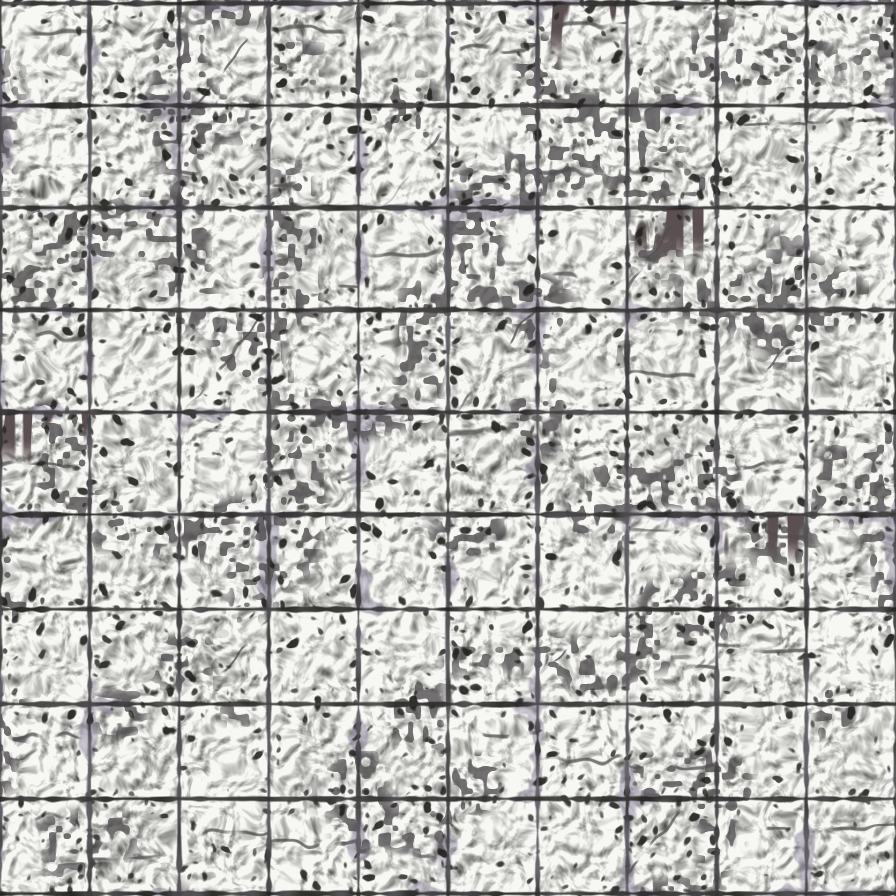
This texture is drawn by a WebGL 2 fragment shader. Its source:

```glsl
#version 300 es
precision highp float;
// Weathered pale stone tiles, ten across and nine down, with dark joints, pits and cracks.

#define COLUMNS 10.0
#define LOW_ROW 0.1058      // height of the four lower rows
#define HIGH_ROW 0.1141     // height of the five upper rows
#define ROW_SPLIT 0.4258    // height at which the upper rows begin
#define JOINT vec2(0.0021, 0.0024)
#define RELIEF 0.95
#define GRAIN 105.0
#define PIT_GRID 72.0
#define PIT_CHANCE 0.36

uniform vec2 u_resolution;
out vec4 fragColor;

const vec3 STONE = vec3(0.865, 0.868, 0.85);
const vec3 PALE = vec3(0.97, 0.97, 0.955);
const vec3 DARK = vec3(0.13, 0.13, 0.12);
const vec3 SLATE = vec3(0.31, 0.30, 0.31);
const vec3 STAIN = vec3(0.64, 0.62, 0.68);
const vec3 DRIP = vec3(0.36, 0.31, 0.32);

float hash(vec2 p) {
    vec3 q = fract(p.xyx * vec3(0.1031, 0.1030, 0.0973));
    q += dot(q, q.yzx + 33.33);
    return fract((q.x + q.y) * q.z);
}

float noise(vec2 p) {
    vec2 i = floor(p), f = fract(p);
    f = f * f * (3.0 - 2.0 * f);
    return mix(mix(hash(i), hash(i + vec2(1, 0)), f.x),
               mix(hash(i + vec2(0, 1)), hash(i + vec2(1, 1)), f.x), f.y);
}

float fbm(vec2 p) {
    float sum = 0.0, gain = 0.55;
    for (int i = 0; i < 3; i++) {
        sum += gain * noise(p);
        p = mat2(1.5, 1.2, -1.2, 1.5) * p + 17.3;
        gain *= 0.5;
    }
    return sum;
}

// Column and row as whole numbers, position within the tile as fractions
vec2 tileCoord(vec2 p) {
    float above = p.y - ROW_SPLIT;
    return vec2(p.x * COLUMNS, 4.0 + above / (above < 0.0 ? LOW_ROW : HIGH_ROW));
}

// Distance to the nearest vertical and horizontal joint
vec2 jointGap(vec2 p) {
    vec2 f = fract(tileCoord(p));
    return min(f, 1.0 - f) * vec2(1.0 / COLUMNS, p.y < ROW_SPLIT ? LOW_ROW : HIGH_ROW);
}

// Ragged pits, crowded toward the tile edges
float pits(vec2 p, float px) {
    vec2 q = p * PIT_GRID;
    float ragged = 0.3 * (noise(p * 190.0) - 0.5), mask = 0.0;
    for (int j = -1; j <= 1; j++)
    for (int i = -1; i <= 1; i++) {
        vec2 cell = floor(q) + vec2(i, j);
        vec2 center = cell + 0.2 + 0.6 * vec2(hash(cell), hash(cell + 41.7));
        vec2 gap = jointGap(center / PIT_GRID);
        float wear = 0.45 + 1.1 * hash(floor(tileCoord(center / PIT_GRID)) + 5.1);
        float border = 1.0 - smoothstep(0.013, 0.027, min(gap.x, gap.y));
        if (hash(cell + 83.2) > PIT_CHANCE * wear * mix(0.16, 1.0, border)) continue;
        float size = hash(cell + 12.9), angle = 6.283 * hash(cell + 65.4);
        vec2 d = mat2(cos(angle), -sin(angle), sin(angle), cos(angle)) * (q - center);
        float dist = length(d * vec2(0.75, 1.35)) - mix(0.13, 0.4, size * size) + ragged;
        float soft = 0.06 + px * PIT_GRID * 0.7;
        mask = max(mask, (1.0 - smoothstep(-soft, soft, dist)) * mix(0.65, 1.0, size));
    }
    return mask;
}

void main() {
    vec2 p = gl_FragCoord.xy / u_resolution;
    float px = 1.0 / min(u_resolution.x, u_resolution.y);
    vec2 tile = tileCoord(p), id = floor(tile), f = fract(tile);
    vec2 gap = jointGap(p);
    float nearEdge = min(gap.x, gap.y);

    // Stone lit from the upper left
    vec2 bent = p * GRAIN + 1.6 * vec2(noise(p * 45.0), noise(p * 45.0 + 31.0));
    float relief = fbm(bent) - fbm(bent + vec2(-0.5, 0.6));
    float rough = mix(0.7, 1.2, noise(p * 24.0 + 9.0));
    vec3 color = STONE + RELIEF * rough * relief;
    color += 0.07 * (hash(id + 3.3) - 0.5) + 0.12 * (noise(p * 33.0) - 0.5);
    color += 0.08 * (1.0 - smoothstep(0.005, 0.018, nearEdge));
    color = min(color, PALE);

    // Violet mortar stains spreading from some joints
    float spread = noise(p * 17.0 + 4.0) - 22.0 * nearEdge + 0.2 * noise(p * 90.0);
    color = mix(color, STAIN + 0.3 * relief, 0.8 * smoothstep(0.72, 0.82, spread));

    // Crumbled patches and sparse downward drips
    float patchy = smoothstep(0.6, 0.8, noise(p * 15.0 + 50.0) + 0.1 - 2.0 * nearEdge);
    float crumbs = smoothstep(0.56, 0.68, noise(p * 120.0 + 7.0));
    color = mix(color, SLATE, 0.8 * patchy * crumbs);
    float drip = step(0.95, hash(id + 29.0)) * smoothstep(0.4, 0.75, f.y);
    color = mix(color, DRIP, drip * smoothstep(0.55, 0.7, noise(p * vec2(95.0, 18.0))));

    // A broken crack, level or slanting, across some tiles
    float slope = hash(id + 8.6) < 0.7 ? 0.0 : 1.1;
    float crackY = mix(0.2, 0.85, hash(id + 61.0)) + slope * (f.x - 0.5);
    float crack = abs(f.y - crackY + 0.1 * (noise(p * 55.0) - 0.5)) * 0.11;
    float broken = step(hash(id + 77.0), 0.4) * smoothstep(0.4, 0.6, noise(p * 38.0 + 20.0));
    color = mix(color, SLATE, 0.75 * broken * (1.0 - smoothstep(0.0008, 0.0022 + px, crack)));

    color = mix(color, DARK, 0.93 * pits(p, px));

    // Chipped joints, the level ones darker than the upright ones
    vec2 chip = 0.0032 * (vec2(noise(p * 85.0), noise(p * 85.0 + 60.0)) - 0.5);
    vec2 joint = 1.0 - smoothstep(JOINT - 0.0008 - px * 0.5, JOINT + 0.0008 + px * 0.5, gap + chip);
    vec3 upright = mix(DARK, STAIN * 0.75, 0.2 + 0.55 * noise(p * 30.0 + 14.0));
    color = mix(color, upright, 0.95 * joint.x);
    color = mix(color, mix(DARK, SLATE, noise(p * 50.0)), 0.95 * joint.y);

    fragColor = vec4(clamp(color, 0.0, 1.0), 1.0);
}
```
